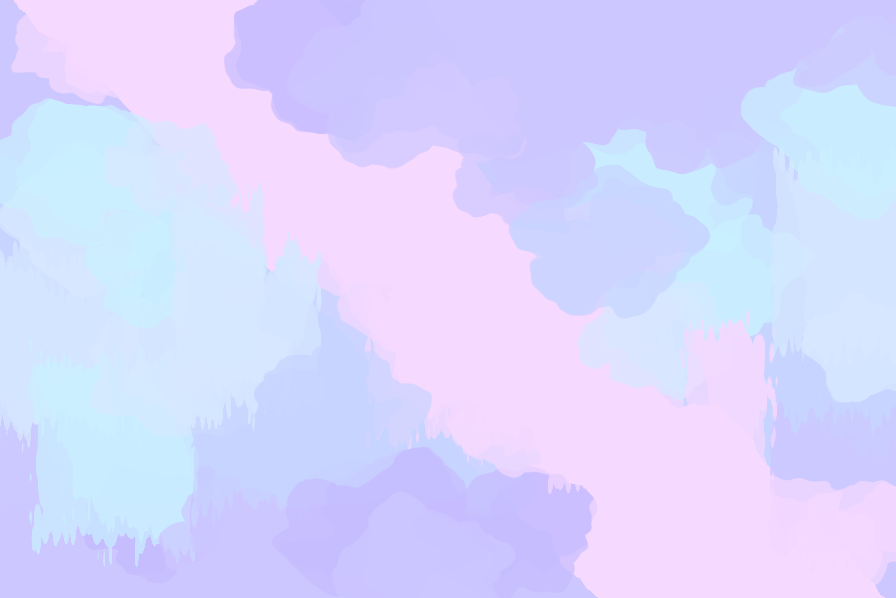
Give the GLSL for this background, as a WebGL 1 fragment shader.

```glsl
precision highp float;
// Pastel abstract of overlapping scalloped washes and vertical dry-brush strokes.
uniform vec2 u_resolution;

vec2 hash2(vec2 p) {
  return fract(sin(vec2(dot(p, vec2(127.1, 311.7)), dot(p, vec2(269.5, 183.3)))) * 4375.85);
}

// Distance to the nearest scattered cell point.
float cellular(vec2 p) {
  float nearest = 2.0;
  for (int y = -1; y <= 1; y++) {
    for (int x = -1; x <= 1; x++) {
      vec2 cell = floor(p) + vec2(float(x), float(y));
      nearest = min(nearest, length(cell + hash2(cell) - p));
    }
  }
  return nearest;
}

// Layered sines that roughen outlines.
vec2 wobble(vec2 p) {
  vec2 w = 0.010 * sin(p.yx * vec2(19.0, 23.0) + 2.0 * sin(p * 9.0));
  w += 0.005 * sin(p.yx * vec2(53.0, 47.0) + 2.0 * sin(p * 31.0));
  return w + 0.002 * sin(p.yx * vec2(141.0, 127.0) + 2.0 * sin(p * 83.0));
}

// Pink runs in a diagonal band, violet above and below, blue across the middle.
vec3 tint(vec2 c, float pick) {
  if (abs(c.x + 0.97 * c.y - 1.25) < 0.25) return vec3(0.965, 0.85, 1.0);
  if (abs(c.y - 0.45) > 0.29) {
    return pick < 0.5 ? vec3(0.775, 0.735, 1.0) : vec3(0.80, 0.78, 1.0);
  }
  if (pick < 0.36) return vec3(0.84, 0.91, 1.0);
  return pick < 0.68 ? vec3(0.78, 0.83, 1.0) : vec3(0.79, 0.945, 1.0);
}

// Rounded wash with a scalloped rim; the half-integer lobe count closes up under abs.
float washDistance(vec2 q, float radius, float phase) {
  float angle = atan(q.y, q.x);
  float lobes = abs(sin(angle * 2.5 + phase)) + 0.5 * abs(sin(angle * 4.5 - phase * 2.0));
  return length(q) - radius * (0.78 + 0.2 * lobes);
}

// Upright box whose sides and ends break up into bristle marks.
float strokeDistance(vec2 q, vec2 halfSize, float bristle) {
  vec2 d = abs(q) - halfSize + bristle * vec2(0.022, 0.06);
  return max(d.x, d.y);
}

float cover(float d) {
  float edge = 0.9 / u_resolution.y;
  return 1.0 - smoothstep(-edge, edge, d);
}

void main() {
  vec2 p = gl_FragCoord.xy / u_resolution.y;
  vec2 rough = p + wobble(p);
  float bristle = cellular(p * vec2(85.0, 20.0)) - 0.4 + 0.25 * sin(p.x * 71.0 + 2.0 * sin(p.x * 29.0));
  vec3 color = tint(rough, 0.5);

  // Paint a jittered 9 by 6 grid of patches in shuffled order.
  for (int i = 0; i < 54; i++) {
    float n = mod(float(i) * 25.0, 54.0);
    vec2 cell = vec2(mod(n, 9.0), floor(n / 9.0));
    vec2 shift = hash2(cell + 3.7);
    vec2 look = hash2(cell + 21.3);
    vec2 size = hash2(cell + 48.9);
    vec2 center = (cell + 0.5 + 0.8 * (shift - 0.5)) * vec2(1.5 / 9.0, 1.0 / 6.0);
    vec3 paint = tint(center + 0.16 * (size - 0.5), look.x);

    float d;
    if (look.y < 0.5 && abs(center.y - 0.42) < 0.28) {
      d = strokeDistance(p + 0.3 * (rough - p) - center, vec2(0.07, 0.10) + 0.07 * size, bristle);
    } else {
      vec2 q = (rough - center) * vec2(0.85, 1.1);
      d = washDistance(q, 0.09 + 0.09 * size.x, 6.28 * size.y);
    }

    // Translucent rim under a denser, slightly offset core.
    color = mix(color, paint, 0.68 * cover(d));
    float core = d + 0.025 + 0.03 * sin(rough.x * 17.0 + rough.y * 13.0 + n);
    color = mix(color, paint, 0.6 * cover(max(d, core)));
  }
  gl_FragColor = vec4(color, 1.0);
}
```
